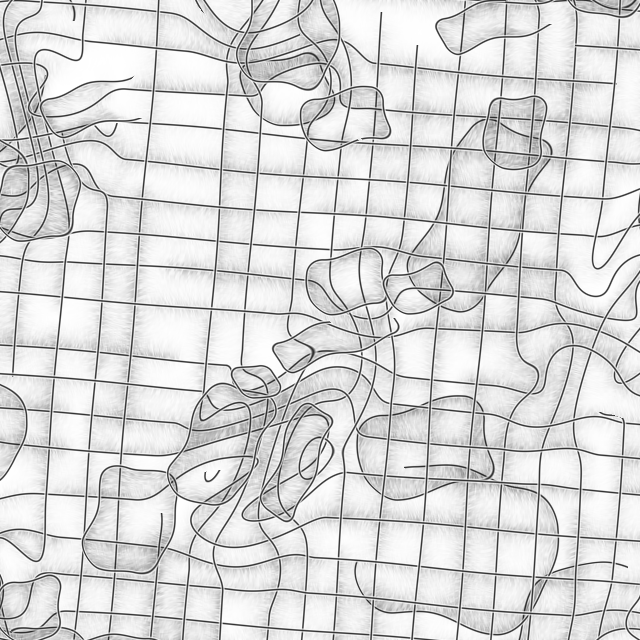
This pattern is drawn by a WebGL 1 fragment shader. Its source:

```glsl
precision highp float;
uniform vec2 u_resolution;

const float PAPER = 1.0;
const float INK = 0.2;
const float TILT = 0.08;          // lean of the grid, radians
const float LINES = 17.0;         // grid lines across the canvas
const float LINE_JITTER = 0.45;   // uneven spacing, in line gaps
const float SEGMENT_SPAN = 7.0;   // line gaps per segment
const float SEGMENT_DROP = 0.07;  // share of missing segments
const float CALM_BEND = 0.03;
const float WILD_BEND = 1.0;
const float LINE_HALF = 0.00118;
const float HALO_HALF = 0.0031;
const float HALO_STRENGTH = 0.75;
const float EDGE_SOFTNESS = 0.78; // in screen dots
const float SHADE_DEPTH = 0.265;
const float SHADE_REACH = 0.011;
const float LOOP_SHADE = 0.24;
const float LOOP_REACH = 0.013;
const float TAU = 6.2832;

float hash(vec2 p) {
  return fract(sin(dot(p, vec2(127.1, 311.7))) * 43758.55);
}

vec2 turn(vec2 p, float a) {
  float c = cos(a), s = sin(a);
  return vec2(c * p.x - s * p.y, s * p.x + c * p.y);
}

float valueNoise(vec2 p) {
  vec2 i = floor(p), f = fract(p);
  f = f * f * (3.0 - 2.0 * f);
  vec2 e = vec2(1.0, 0.0);
  return mix(mix(hash(i), hash(i + e), f.x),
             mix(hash(i + e.yx), hash(i + e.xx), f.x), f.y);
}

// Fine pencil strokes running along q.y
float pencil(vec2 q) {
  q.x += 0.006 * sin(q.y * 55.0 + q.x * 31.0);
  float fine = valueNoise(q * vec2(510.0, 150.0));
  float broad = valueNoise(q * vec2(210.0, 60.0) + 5.0);
  return 0.05 + 1.25 * fine + 0.45 * broad + 0.2 * valueNoise(q * 15.0);
}

// Where the grid loses its order: 0 calm, 1 tangled
float wildness(vec2 p) {
  float m = 0.5 * cos(13.0 * p.x + 1.2 * sin(7.0 * p.y)) + 0.45 * sin(9.0 * p.y - 4.0 * p.x + 0.5);
  return smoothstep(0.1, 0.85, m);
}

// Grid coordinates bent by layered sines; lines lie near whole numbers
vec2 weave(vec2 p) {
  vec2 q = turn(p, TILT);
  vec2 bend = vec2(sin(q.y * 16.0 + 3.0 * sin(q.x * 10.0)) + 0.6 * sin(q.x * 25.0 + q.y * 8.0),
                   sin(q.x * 15.0 + 3.0 * sin(q.y * 11.0)) + 0.6 * sin(q.y * 23.0 - q.x * 9.0));
  return q * LINES + bend * mix(CALM_BEND, WILD_BEND, wildness(p));
}

float cover(float d, float halfWidth) {
  float soft = EDGE_SOFTNESS / min(u_resolution.x, u_resolution.y);
  return 1.0 - smoothstep(halfWidth - soft, halfWidth + soft, d);
}

void stroke(inout float tone, float d) {
  tone = mix(tone, PAPER, HALO_STRENGTH * cover(d, HALO_HALF));
  tone = mix(tone, INK, cover(d, LINE_HALF));
}

// One family of grid lines: x = distance to the nearest, y = shading
vec2 strands(float across, float along, float slope, float seed) {
  vec2 result = vec2(1.0, 0.0);
  for (int i = -1; i <= 1; i++) {
    float id = floor(across + 0.5) + float(i);
    float lineRandom = hash(vec2(id, seed));
    float offset = (across - id - LINE_JITTER * (lineRandom - 0.5)) / slope;
    float run = along / SEGMENT_SPAN + 7.0 * lineRandom;
    vec2 segment = vec2(id + seed, floor(run));
    if (hash(segment) < SEGMENT_DROP) continue;
    float t = fract(run);
    float ends = smoothstep(0.0, 0.1, t) * smoothstep(1.0, 0.9, t);
    float strength = hash(segment + (offset > 0.0 ? 3.7 : 8.3));
    result.x = min(result.x, abs(offset));
    result.y += ends * strength * exp(-abs(offset) / SHADE_REACH);
  }
  return result;
}

// Loose rounded loops scattered on a jittered cell grid, shaded inside
void loops(inout float tone, vec2 p, float cells, float seed, float grain) {
  for (int j = -1; j <= 1; j++) for (int i = -1; i <= 1; i++) {
    vec2 cell = floor(p * cells) + vec2(float(i), float(j));
    vec2 rnd = vec2(hash(cell + seed), hash(cell + seed + 37.1));
    vec2 centre = (cell + 0.2 + 0.6 * rnd) / cells;
    float pick = hash(cell + seed + 11.3);
    if (pick > mix(0.12, 0.75, wildness(centre))) continue;
    vec2 q = turn(p - centre, TILT + 0.8 * (rnd.x - 0.5));
    q += 0.04 / cells * sin(q.yx * cells * 7.0 + TAU * rnd);
    vec2 size = mix(vec2(0.2), vec2(0.8), rnd.yx) / cells;
    float corner = 0.55 * min(size.x, size.y);
    vec2 b = abs(q) - size + corner;
    float d = length(max(b, 0.0)) + min(max(b.x, b.y), 0.0) - corner;
    float around = fract(atan(q.y, q.x) / TAU + rnd.x);
    float gap = max(0.0, 0.5 * rnd.y - 0.25);
    float fade = smoothstep(gap, gap + 0.1, around) * smoothstep(1.0, 0.9, around);
    float drawn = gap > 0.0 ? fade : 1.0;
    if (d < 0.0) tone *= 1.0 - LOOP_SHADE * drawn * grain * exp(d / LOOP_REACH);
    if (around >= gap) stroke(tone, abs(d));
  }
}

void main() {
  vec2 p = gl_FragCoord.xy / min(u_resolution.x, u_resolution.y);
  float sideStrokes = pencil(p.yx), uprightStrokes = pencil(p);

  // Slopes turn grid coordinates into canvas distances
  float e = 0.001;
  vec2 w = weave(p);
  vec2 dx = (weave(p + vec2(e, 0.0)) - w) / e;
  vec2 dy = (weave(p + vec2(0.0, e)) - w) / e;
  vec2 slope = max(sqrt(dx * dx + dy * dy), 6.0);
  vec2 uprights = strands(w.x, w.y, slope.x, 0.0);
  vec2 levels = strands(w.y, w.x, slope.y, 53.0);

  float tone = PAPER;
  loops(tone, p, 5.0, 2.0, uprightStrokes);
  tone *= 1.0 - min(SHADE_DEPTH * uprights.y * sideStrokes, 0.5);
  tone *= 1.0 - min(SHADE_DEPTH * levels.y * uprightStrokes, 0.5);

  // Crossings pass over or under at random
  bool uprightOver = hash(floor(w + 0.5)) > 0.5;
  stroke(tone, uprightOver ? levels.x : uprights.x);
  stroke(tone, uprightOver ? uprights.x : levels.x);
  loops(tone, p, 8.0, 19.0, sideStrokes);
  gl_FragColor = vec4(vec3(tone), 1.0);
}
```
